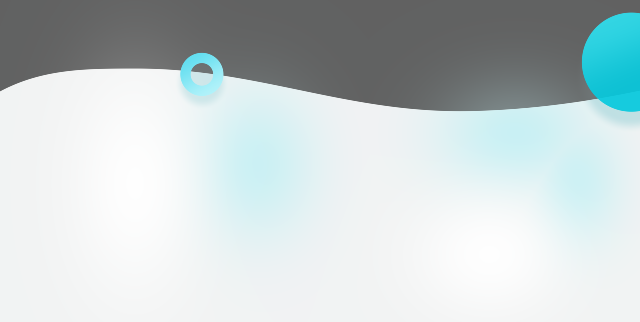
Give the GLSL for this background, as a WebGL 1 fragment shader.

```glsl
precision highp float;
// A pale wavy sheet with soft cyan and white glows under a grey sky, with a ring and a disc.

uniform vec2 u_resolution;

#define SKY vec3(0.38, 0.382, 0.382)
#define SHEET vec3(0.946, 0.951, 0.951)
#define GLOW_CYAN vec3(0.77, 0.94, 0.955)
#define GLOW_WHITE vec3(0.995)
#define SKY_GLOW 0.34
#define CREST vec2(0.425, 0.787)
#define TROUGH vec2(1.430, 0.6546)
#define RING_CENTER vec2(0.627, 0.769)
#define RING_RADII vec2(0.067, 0.035)
#define DISC_CENTER vec2(1.961, 0.807)
#define DISC_RADIUS 0.154
#define SHADOW_COLOR vec3(0.66, 0.84, 0.86)

// Height of the sheet's upper edge: steep shoulder, cosine slope, gentle rise.
float waveHeight(float x) {
  if (x < CREST.x) return CREST.y - 0.071 * pow((CREST.x - x) / CREST.x, 3.2);
  if (x > TROUGH.x) return TROUGH.y + 0.062 * pow((x - TROUGH.x) / 0.549, 1.85);
  float slope = (x - CREST.x) / (TROUGH.x - CREST.x);
  return mix(TROUGH.y, CREST.y, 0.5 + 0.5 * cos(3.14159 * slope));
}

// Elliptical Gaussian falloff.
float softBlob(vec2 p, vec2 center, vec2 spread) {
  vec2 d = (p - center) / spread;
  return exp(-0.5 * dot(d, d));
}

// Antialiased coverage for a signed distance, negative inside.
float coverage(float dist, float pixel) {
  return 1.0 - smoothstep(-0.5 * pixel, 0.5 * pixel, dist);
}

void main() {
  float pixel = 1.0 / u_resolution.y;
  vec2 p = gl_FragCoord.xy * pixel;

  // Sheet edge, using the local slope to keep its smoothing even
  float height = waveHeight(p.x);
  float slope = (waveHeight(p.x + 0.002) - height) / 0.002;
  float sheet = coverage((p.y - height) / sqrt(1.0 + slope * slope), pixel);

  // Glows, fainter where they spill over the sky
  float cyan = 0.88 * softBlob(p, vec2(0.79, 0.49), vec2(0.135, 0.165));
  cyan = max(cyan, 0.92 * softBlob(p, vec2(1.60, 0.58), vec2(0.17, 0.13)));
  cyan = max(cyan, 0.86 * softBlob(p, vec2(1.79, 0.43), vec2(0.10, 0.14)));
  float white = softBlob(p, vec2(0.42, 0.43), vec2(0.14, 0.25));
  white = max(white, softBlob(p, vec2(1.52, 0.21), vec2(0.165, 0.135)));
  float strength = mix(SKY_GLOW, 1.0, sheet);
  vec3 color = mix(SKY, SHEET, sheet);
  color = mix(color, GLOW_CYAN, cyan * strength);
  color = mix(color, GLOW_WHITE, white * strength);

  // Soft shadows dropped below the ring and disc
  float ringShade = length(p - RING_CENTER + vec2(0.0, 0.026)) - RING_RADII.x;
  float discShade = length(p - DISC_CENTER + vec2(0.0, 0.044)) - DISC_RADIUS;
  float shadow = 0.45 * (1.0 - smoothstep(-0.018, 0.018, ringShade));
  shadow = max(shadow, 0.65 * (1.0 - smoothstep(-0.022, 0.022, discShade)));
  color = mix(color, SHADOW_COLOR, shadow * mix(0.12, 1.0, sheet));

  // Ring, paler toward its lower right
  vec2 r = p - RING_CENTER;
  float ring = coverage(length(r) - RING_RADII.x, pixel);
  ring *= 1.0 - coverage(length(r) - RING_RADII.y, pixel);
  float ringTone = smoothstep(-0.08, 0.08, dot(r, vec2(0.5, -0.86)));
  vec3 ringColor = mix(vec3(0.38, 0.87, 0.94), vec3(0.70, 0.95, 0.98), ringTone);
  color = mix(color, ringColor, ring);

  // Translucent disc, lit from the upper left
  vec2 d = p - DISC_CENTER;
  float disc = coverage(length(d) - DISC_RADIUS, pixel);
  float light = smoothstep(-0.08, 0.16, dot(d, vec2(-0.35, 0.94)));
  vec3 discColor = mix(vec3(0.02, 0.79, 0.87), vec3(0.18, 0.88, 0.94), light);
  color = mix(color, discColor, disc * 0.91);

  gl_FragColor = vec4(color, 1.0);
}
```
